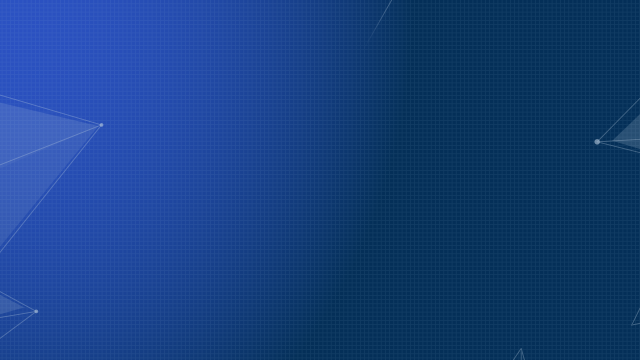
Write a Shadertoy shader that draws this background.

```glsl
#define GLOW_SIZE vec2(1.15, 1.43)
#define GLOW_COLOR vec3(0.17, 0.32, 0.76)
#define DEEP_COLOR vec3(0.015, 0.185, 0.345)
#define GRID_COLOR vec3(0.60, 0.75, 0.85)
#define PALE_COLOR vec3(0.70, 0.78, 0.86)
#define GRID_CELLS 86.4
#define GRID_ALPHA 0.09
#define LINE_WIDTH 0.0023
#define LINE_ALPHA 0.36
#define NODE_ALPHA 0.60

// Box-filtered coverage of a stroke at distance d from its centre
float stroke(float d, float width, float pixel) {
    return clamp((0.5 * (width + pixel) - d) / pixel, 0.0, min(1.0, width / pixel));
}

float segmentDistance(vec2 p, vec2 a, vec2 b) {
    vec2 ab = b - a;
    return length(p - a - ab * clamp(dot(p - a, ab) / dot(ab, ab), 0.0, 1.0));
}

float edgeSide(vec2 p, vec2 a, vec2 b) {
    vec2 e = normalize(b - a);
    return e.x * (p.y - a.y) - e.y * (p.x - a.x);
}

// Soft-edged triangle, for either winding order
float triangle(vec2 p, vec2 a, vec2 b, vec2 c, float pixel) {
    float winding = sign(edgeSide(c, a, b));
    float inside = min(winding * edgeSide(p, a, b),
                   min(winding * edgeSide(p, b, c), winding * edgeSide(p, c, a)));
    return clamp(inside / pixel + 0.5, 0.0, 1.0);
}

// Three thin lines that leave one apex
float fan(vec2 p, vec2 apex, vec2 a, vec2 b, vec2 c, float pixel) {
    float d = min(segmentDistance(p, apex, a),
              min(segmentDistance(p, apex, b), segmentDistance(p, apex, c)));
    return stroke(d, LINE_WIDTH, pixel);
}

float node(vec2 p, vec2 center, float radius, float pixel) {
    return clamp((radius - length(p - center)) / pixel + 0.5, 0.0, 1.0);
}

void mainImage(out vec4 fragColor, in vec2 fragCoord) {
    float pixel = 1.0 / iResolution.y;
    vec2 p = fragCoord * pixel;
    float right = iResolution.x * pixel;

    // Blue glow from the upper left corner
    vec2 fromCorner = vec2(p.x, 1.0 - p.y) / GLOW_SIZE;
    float glow = max(0.0, 1.0 - dot(fromCorner, fromCorner));
    vec3 color = mix(DEEP_COLOR, GLOW_COLOR, glow);

    // Fine square grid
    vec2 gridDistance = abs(fract(p * GRID_CELLS) - 0.5) / GRID_CELLS;
    float gridX = stroke(gridDistance.x, LINE_WIDTH, pixel);
    float gridY = stroke(gridDistance.y, LINE_WIDTH, pixel);
    color = mix(color, GRID_COLOR, GRID_ALPHA * (gridX + gridY - gridX * gridY));

    // Translucent facets
    vec2 tip = vec2(0.273, 0.650), fold = vec2(0.0, 0.532);
    float facets = 0.17 * triangle(p, vec2(0.0, 0.715), tip, fold, pixel);
    facets += 0.12 * triangle(p, fold, tip, vec2(0.0, 0.315), pixel);
    facets += 0.17 * triangle(p, vec2(0.0, 0.181), vec2(0.067, 0.146), vec2(0.0, 0.127), pixel);
    facets += 0.20 * triangle(p, vec2(right - 0.077, 0.609), vec2(right, 0.683),
                              vec2(right, 0.586), pixel);
    color = mix(color, PALE_COLOR, facets);

    // Line fans
    vec2 upperNode = vec2(0.282, 0.653), lowerNode = vec2(0.101, 0.135);
    vec2 rightNode = vec2(right - 0.119, 0.606), cornerTip = vec2(right - 0.023, 0.097);
    vec2 bottomTip = vec2(right - 0.330, 0.032);
    float lines = fan(p, upperNode, vec2(0.0, 0.736), vec2(0.0, 0.542), vec2(0.0, 0.299), pixel);
    lines = max(lines, fan(p, lowerNode, vec2(0.0, 0.190), vec2(0.0, 0.118),
                           vec2(0.0, 0.060), pixel));
    lines = max(lines, fan(p, rightNode, vec2(right, 0.727), vec2(right, 0.613),
                           vec2(right, 0.576), pixel));
    lines = max(lines, fan(p, cornerTip, vec2(right, 0.144), vec2(right, 0.102),
                           vec2(right, 0.102), pixel));
    lines = max(lines, fan(p, bottomTip, bottomTip - vec2(0.022, 0.032),
                           bottomTip - vec2(0.0, 0.032), bottomTip + vec2(0.009, -0.032), pixel));

    // Fading stray line at the top edge
    float stray = segmentDistance(p, vec2(1.088, 1.0), vec2(1.009, 0.861));
    lines = max(lines, stroke(stray, LINE_WIDTH, pixel) * smoothstep(0.85, 1.0, p.y));
    color = mix(color, PALE_COLOR, LINE_ALPHA * lines);

    // Nodes
    float nodes = max(node(p, upperNode, 0.005, pixel), node(p, lowerNode, 0.005, pixel));
    nodes = max(nodes, node(p, rightNode, 0.0075, pixel));
    color = mix(color, PALE_COLOR, NODE_ALPHA * nodes);

    fragColor = vec4(color, 1.0);
}
```
